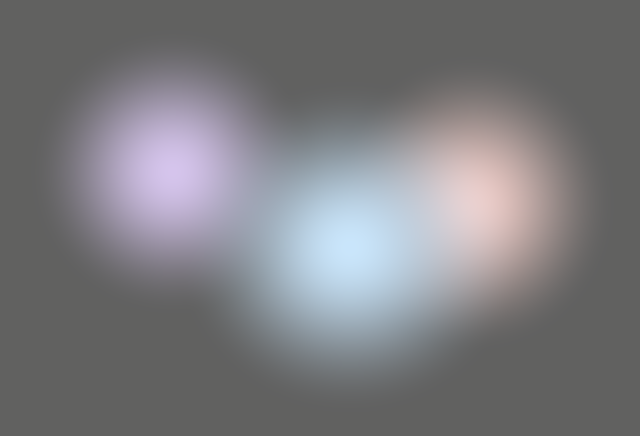
This background is drawn by a WebGL 2 fragment shader. Its source:

```glsl
#version 300 es
// Three soft pastel glows (lilac, rose, sky blue) on a flat grey ground.
precision highp float;

uniform vec2 u_resolution;
out vec4 fragColor;

// Colours
const vec3 GROUND = vec3(0.380, 0.380, 0.378);
const vec3 LILAC  = vec3(0.835, 0.770, 0.925);
const vec3 ROSE   = vec3(0.935, 0.800, 0.780);
const vec3 SKY    = vec3(0.790, 0.900, 0.985);

// Glow centres, as fractions of the canvas
const vec2 LILAC_CENTRE = vec2(0.270, 0.606);
const vec2 ROSE_CENTRE  = vec2(0.740, 0.534);
const vec2 SKY_CENTRE   = vec2(0.547, 0.433);

// Glow radii, in canvas heights
const vec2 LILAC_RADIUS = vec2(0.330, 0.330);
const vec2 ROSE_RADIUS  = vec2(0.328, 0.343);
const vec2 SKY_RADIUS   = vec2(0.405, 0.385);

// Coverage of an elliptical glow: 1 at its centre, easing to 0 at its rim
float glow(vec2 uv, vec2 centre, vec2 radius) {
    float aspect = u_resolution.x / u_resolution.y;
    vec2 offset = (uv - centre) * vec2(aspect, 1.0) / radius;
    return 1.0 - smoothstep(0.0, 1.0, length(offset));
}

void main() {
    vec2 uv = gl_FragCoord.xy / u_resolution;

    // Layers from back to front
    vec3 colour = GROUND;
    colour = mix(colour, LILAC, glow(uv, LILAC_CENTRE, LILAC_RADIUS));
    colour = mix(colour, ROSE, glow(uv, ROSE_CENTRE, ROSE_RADIUS));
    colour = mix(colour, SKY, glow(uv, SKY_CENTRE, SKY_RADIUS));

    fragColor = vec4(colour, 1.0);
}
```
